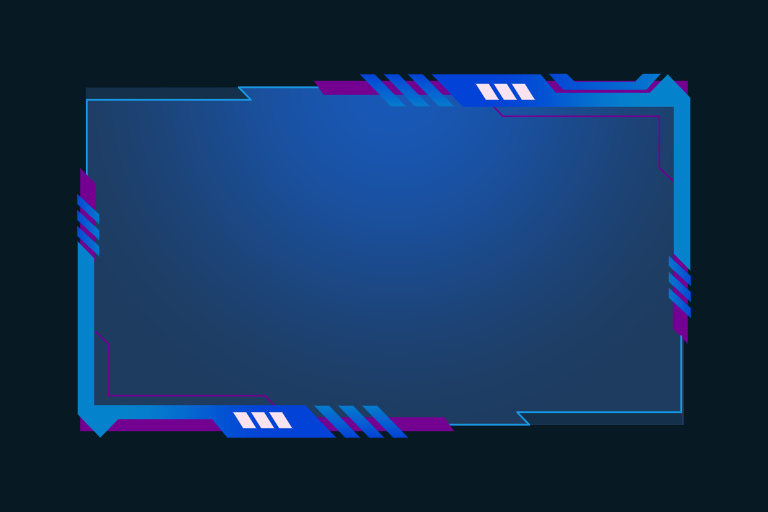
Write a Shadertoy shader that draws this background.

```glsl
// Angular neon frame with a glowing blue panel on a dark backdrop.
#define GRID 512.0
#define BACKDROP vec3(0.027, 0.097, 0.133)
#define PANEL_GLOW vec3(0.095, 0.345, 0.715)
#define PANEL_EDGE vec3(0.118, 0.235, 0.375)
#define STRIP vec3(0.08, 0.19, 0.29)
#define PURPLE vec3(0.45, 0.0, 0.57)
#define BLUE vec3(0.01, 0.26, 0.84)
#define CYAN vec3(0.02, 0.51, 0.80)
#define LINE_CYAN vec3(0.09, 0.60, 0.90)
#define PALE vec3(0.98, 0.89, 0.94)
#define GLOW_RADIUS 370.0

// Box starting at corner, sheared along x by lean per unit of y.
float bar(vec2 p, vec2 corner, vec2 size, float lean) {
    p -= corner;
    p.x -= lean * p.y;
    vec2 d = abs(p - 0.5 * size) - 0.5 * size;
    return max(d.x / sqrt(1.0 + lean * lean), d.y);
}

float segment(vec2 p, vec2 a, vec2 b) {
    vec2 e = b - a, w = p - a;
    return length(w - e * clamp(dot(w, e) / dot(e, e), 0.0, 1.0));
}

float path(vec2 p, vec2 v[5]) {
    float d = GRID;
    for (int i = 0; i < 4; i++) d = min(d, segment(p, v[i], v[i + 1]));
    return d;
}

// Signed distance to a closed ten-sided outline.
float polygon(vec2 p, vec2 v[10]) {
    float d = GRID, side = 1.0;
    for (int i = 0; i < 10; i++) {
        vec2 a = v[i], b = v[(i + 1) % 10];
        d = min(d, segment(p, a, b));
        if ((a.y > p.y) != (b.y > p.y) &&
            p.x < a.x + (b.x - a.x) * (p.y - a.y) / (b.y - a.y)) side = -side;
    }
    return d * side;
}

void paint(inout vec3 col, vec3 ink, float d) {
    float pixel = GRID / iResolution.y;
    col = mix(col, ink, clamp(0.5 - d / pixel, 0.0, 1.0));
}

// Short bracket above the main band, symmetric about its middle.
float bracket(vec2 p) {
    float a = abs(p.x - 605.0), y = p.y - 74.0;
    float body = max(max(-y, y - 16.0), (a - 56.0 + 0.9 * y) * 0.74);
    float notch = max(y - 8.0, (a - 38.0 + y) * 0.71);
    return max(body, -notch);
}

void halfFrame(inout vec3 col, vec2 p) {
    // Dim strip and thin outline
    paint(col, STRIP, max(bar(p, vec2(70, 88), vec2(169, 12), 1.0), 86.0 - p.x));
    vec2 outline[5] = vec2[5](vec2(87, 176), vec2(87, 100), vec2(251, 100),
                              vec2(239, 87.5), vec2(324, 87.5));
    paint(col, LINE_CYAN, path(p, outline) - 0.9);

    // Inner accent line
    vec2 accent[5] = vec2[5](vec2(494, 107), vec2(503, 116.5), vec2(659.5, 116.5),
                             vec2(659.5, 168), vec2(673, 181));
    paint(col, PURPLE, path(p, accent) - 0.8);

    // Purple underlays
    paint(col, PURPLE, bar(p, vec2(314, 81), vec2(136, 14), 0.7));
    paint(col, PURPLE, bar(p, vec2(545, 81), vec2(143, 14), 0.0));
    paint(col, PURPLE, bar(p.yx, vec2(250, 673), vec2(79, 15), 1.0));

    // Main band around the corner
    vec2 band[10] = vec2[10](vec2(674, 107), vec2(463, 107), vec2(432, 74.5),
        vec2(541, 74.5), vec2(556, 93), vec2(650, 93), vec2(668, 74.5),
        vec2(690.5, 98), vec2(690.5, 271), vec2(674, 254));
    paint(col, mix(BLUE, CYAN, smoothstep(490.0, 650.0, p.x)), polygon(p, band));

    // Slashes along the top, the side and inside the band
    vec3 topInk = mix(BLUE, CYAN, clamp((p.y - 74.0) / 36.0, 0.0, 1.0));
    vec3 sideInk = mix(CYAN, BLUE, clamp((p.x - 664.0) / 30.0, 0.0, 1.0));
    for (int i = 0; i < 3; i++) {
        float k = float(i);
        paint(col, topInk, bar(p, vec2(360.0 + 24.0 * k, 74.5), vec2(15, 32), 0.97));
        paint(col, sideInk, bar(p.yx, vec2(256.0 + 16.0 * k, 669), vec2(10, 22), 0.92));
        paint(col, PALE, bar(p, vec2(476.0 + 18.0 * k, 84), vec2(13, 16), 0.63));
    }
}

void mainImage(out vec4 fragColor, in vec2 fragCoord) {
    // Design grid: 512 units per canvas height, y pointing down
    vec2 p = (fragCoord - 0.5 * iResolution.xy) * GRID / iResolution.y;
    vec2 center = vec2(384.2, 256.2);
    p = center + vec2(p.x, -p.y);

    // Backdrop and glowing panel
    vec3 col = BACKDROP;
    float fade = smoothstep(0.0, GLOW_RADIUS, length(p - vec2(395, 85)));
    vec3 panel = mix(PANEL_GLOW, PANEL_EDGE, fade);
    paint(col, panel, bar(p, vec2(87, 88), vec2(597, 337), 0.0));

    // Frame and its half-turn copy
    halfFrame(col, p);
    halfFrame(col, 2.0 * center - p);
    paint(col, mix(BLUE, CYAN, clamp((p.x - 540.0) / 140.0, 0.0, 1.0)), bracket(p));

    fragColor = vec4(col, 1.0);
}
```
